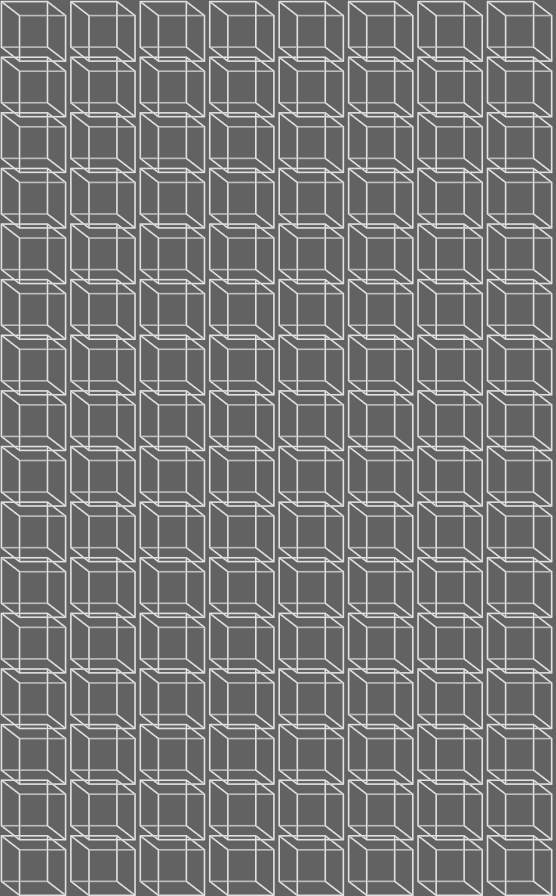
Write a WebGL 2 fragment shader that draws this pattern.

```glsl
#version 300 es
precision highp float;

uniform vec2 u_resolution;
out vec4 outColor;

// Lengths are fractions of the canvas height
const vec2 CELL_COUNT = vec2(8.0, 16.0);
const vec2 PITCH = vec2(0.0775, 0.06207);
const vec2 MARGIN = vec2(0.0016, 0.0018);
const vec2 FACE_SIZE = vec2(0.0514, 0.0508);
const vec2 DEPTH_SHIFT = vec2(0.0202, 0.0156);
const float LINE_WIDTH = 0.0018;
const float INNER_STRENGTH = 0.72;

const vec3 BACKGROUND = vec3(0.385);
const vec3 LINE_COLOR = vec3(0.88);

float segmentDistance(vec2 p, vec2 a, vec2 b) {
  vec2 ab = b - a;
  float t = clamp(dot(p - a, ab) / dot(ab, ab), 0.0, 1.0);
  return length(p - a - ab * t);
}

// Area coverage of a stroke, softened over one pixel
float stroke(float dist, float pixel) {
  float halfWidth = 0.5 * LINE_WIDTH;
  float inside = clamp((halfWidth - dist) / pixel + 0.5, 0.0, 1.0);
  return inside * min(1.0, LINE_WIDTH / pixel);
}

// Wire cube: two equal faces joined by four slanted edges, y downward
float wireCube(vec2 p, float pixel) {
  vec2 right = vec2(FACE_SIZE.x, 0.0);
  vec2 down = vec2(0.0, FACE_SIZE.y);
  float outer = 1e3;
  float inner = 1e3;

  // Vertical and horizontal edges of both faces
  for (int i = 0; i < 2; i++) {
    vec2 corner = float(i) * DEPTH_SHIFT;
    outer = min(outer, segmentDistance(p, corner, corner + down));
    outer = min(outer, segmentDistance(p, corner + right, corner + right + down));
    float top = segmentDistance(p, corner, corner + right);
    float bottom = segmentDistance(p, corner + down, corner + right + down);
    outer = min(outer, i == 0 ? top : bottom);
    inner = min(inner, i == 0 ? bottom : top);
  }

  // Slanted edges between matching corners
  for (int i = 0; i < 4; i++) {
    vec2 corner = vec2(float(i % 2), float(i / 2)) * FACE_SIZE;
    outer = min(outer, segmentDistance(p, corner, corner + DEPTH_SHIFT));
  }
  return max(stroke(outer, pixel), INNER_STRENGTH * stroke(inner, pixel));
}

void main() {
  float pixel = 1.0 / u_resolution.y;
  vec2 p = vec2(gl_FragCoord.x, u_resolution.y - gl_FragCoord.y) * pixel - MARGIN;
  vec2 home = floor(p / PITCH);
  float ink = 0.0;

  // Cubes overlap vertically and strokes cross cell edges
  for (int y = -1; y <= 1; y++) {
    for (int x = -1; x <= 1; x++) {
      vec2 id = home + vec2(float(x), float(y));
      if (all(greaterThanEqual(id, vec2(0.0))) && all(lessThan(id, CELL_COUNT))) {
        ink = max(ink, wireCube(p - id * PITCH, pixel));
      }
    }
  }

  outColor = vec4(mix(BACKGROUND, LINE_COLOR, ink), 1.0);
}
```
